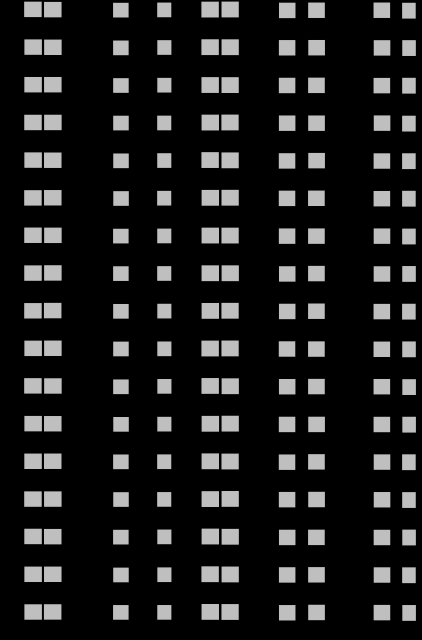
Reproduce this pattern procedurally as a Shadertoy shader.

```glsl
// Night facade: seventeen identical floors of pale lit windows on black.

const float FLOORS = 17.0;
const vec3 WALL = vec3(0.0);
const vec3 LIGHT = vec3(0.75);
const vec2 WOBBLE = vec2(0.0006, 0.008); // placement error: canvas widths, floors

// Per column: centre x and width (canvas widths), centre drop and height (floors).
const int COLUMNS = 10;
const vec4 WINDOWS[COLUMNS] = vec4[COLUMNS](
    vec4(0.0783, 0.0415, 0.253, 0.41),
    vec4(0.1251, 0.0415, 0.253, 0.41),
    vec4(0.2866, 0.0368, 0.270, 0.39),
    vec4(0.3893, 0.0334, 0.264, 0.39),
    vec4(0.4982, 0.0413, 0.255, 0.42),
    vec4(0.5453, 0.0409, 0.256, 0.42),
    vec4(0.6804, 0.0391, 0.273, 0.41),
    vec4(0.7500, 0.0395, 0.270, 0.41),
    vec4(0.9051, 0.0393, 0.274, 0.41),
    vec4(0.9692, 0.0322, 0.280, 0.42));

vec2 hash22(vec2 p) {
    vec3 q = fract(p.xyx * vec3(0.1031, 0.1030, 0.0973));
    q += dot(q, q.yzx + 33.33);
    return fract((q.xx + q.yz) * q.zy);
}

// Area coverage of an axis-aligned box, smoothed over one pixel.
float boxCoverage(vec2 p, vec2 halfSize, vec2 pixel) {
    vec2 edge = clamp((halfSize - abs(p)) / pixel + 0.5, 0.0, 1.0);
    return edge.x * edge.y;
}

void mainImage(out vec4 fragColor, in vec2 fragCoord) {
    vec2 uv = fragCoord / iResolution.xy;
    vec2 pixel = vec2(1.0, FLOORS) / iResolution.xy;

    // Floors are counted down from the top edge.
    float height = (1.0 - uv.y) * FLOORS;
    float level = floor(height);
    vec2 p = vec2(uv.x, height - level);

    // Light each window of this floor.
    float lit = 0.0;
    for (int i = 0; i < COLUMNS; i++) {
        vec4 w = WINDOWS[i];
        vec2 shift = (hash22(vec2(float(i), level)) - 0.5) * WOBBLE;
        lit = max(lit, boxCoverage(p - w.xz - shift, 0.5 * w.yw, pixel));
    }

    fragColor = vec4(mix(WALL, LIGHT, lit), 1.0);
}
```
